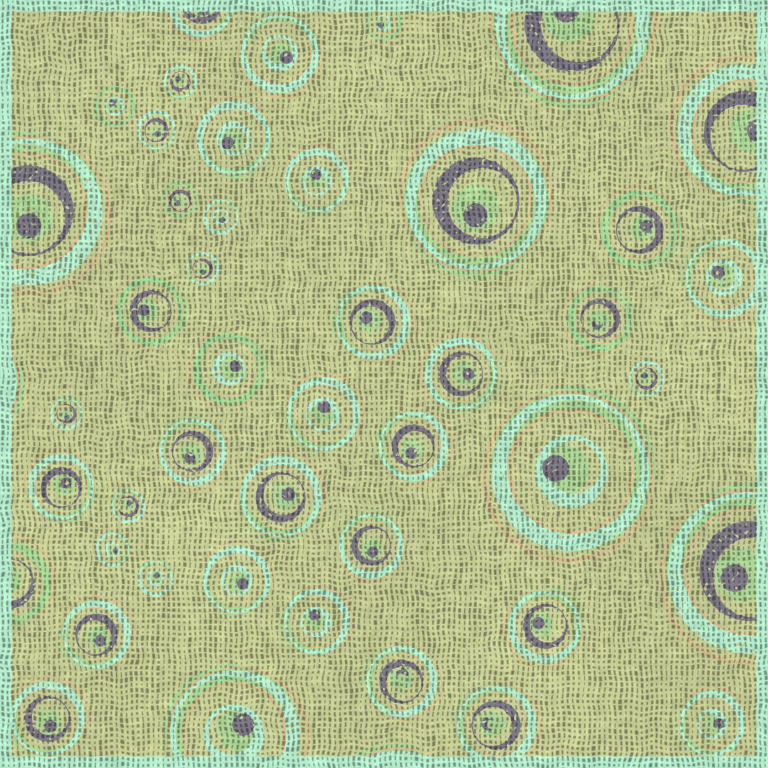
Reproduce this pattern procedurally as a Shadertoy shader.

```glsl
// Scattered eye-like ring motifs printed on coarse olive burlap with a mint border.

const vec3 OLIVE  = vec3(0.765, 0.795, 0.575);
const vec3 MINT   = vec3(0.70, 0.91, 0.79);
const vec3 GREEN  = vec3(0.64, 0.83, 0.58);
const vec3 SALMON = vec3(0.85, 0.70, 0.54);
const vec3 PURPLE = vec3(0.48, 0.46, 0.51);

vec2 hash2(vec2 p) {
    vec3 h = fract(p.xyx * vec3(0.1031, 0.1030, 0.0973));
    h += dot(h, h.yzx + 33.33);
    return fract((h.xx + h.yz) * h.zy);
}

float gradDot(vec2 cell, vec2 corner, vec2 f) {
    return dot(hash2(cell + corner) * 2.0 - 1.0, f - corner);
}

// Gradient noise, roughly -0.6 to 0.6
float noise(vec2 p) {
    vec2 i = floor(p), f = fract(p);
    vec2 u = f * f * (3.0 - 2.0 * f);
    float low  = mix(gradDot(i, vec2(0, 0), f), gradDot(i, vec2(1, 0), f), u.x);
    float high = mix(gradDot(i, vec2(0, 1), f), gradDot(i, vec2(1, 1), f), u.x);
    return mix(low, high, u.y);
}

vec2 direction(float turn) {
    return vec2(cos(6.2832 * turn), sin(6.2832 * turn));
}

float disc(vec2 q, float radius, float soft) {
    return 1.0 - smoothstep(radius - soft, radius + soft, length(q));
}

// Ring whose hole is shifted, so one side is thicker
float crescent(vec2 q, float outer, float inner, vec2 shift, float soft) {
    return disc(q, outer, soft) * (1.0 - disc(q - shift, inner, soft));
}

float thinRing(vec2 q, float radius, float width, float soft) {
    return 1.0 - smoothstep(width - soft, width + soft, abs(length(q) - radius));
}

// Brightness of the cloth: dark gaps between uneven threads
float weave(vec2 p, float pixel) {
    vec2 count = vec2(148.0, 134.0);
    vec2 wobble = vec2(noise(p * vec2(14.0, 40.0)), noise(p * vec2(40.0, 14.0) + 9.0));
    vec2 uv = p * count + wobble * 0.8;
    vec2 id = floor(uv), h = hash2(id + 5.0);
    vec2 size = vec2(0.20, 0.31) + (h - 0.5) * vec2(0.18, 0.26);
    size += 0.16 * vec2(noise(vec2(id.x * 0.7, p.y * 12.0)), noise(vec2(p.x * 12.0, id.y * 0.7)));
    vec2 soft = 0.12 + 0.4 * pixel * count;
    vec2 gap = 1.0 - smoothstep(size - soft, size + soft, abs(fract(uv) - 0.5));
    float threads = noise(vec2(p.x * 30.0, uv.y * 1.3)) + noise(vec2(uv.x * 1.3, p.y * 30.0));
    return 1.03 - 0.40 * gap.x * gap.y + 0.09 * threads;
}

// Subdivided grid: each cell holds one motif, splits in four, or stays bare.
// Gives centre, radius and a seed; radius 0 means bare.
vec4 findMotif(vec2 p) {
    float cell = 0.26;
    for (int level = 0; level < 3; level++) {
        float fl = float(level);
        vec2 id = floor(p / cell);
        vec2 pick = hash2(id + 37.0 * fl + 61.0);
        if (level > 0 && pick.y < 0.13) break;
        if (pick.x < 0.42 + 0.16 * fl) {
            vec2 r = hash2(id + 53.0 * fl + 113.0);
            float radius = 0.5 * cell * mix(0.66, 0.84, r.x);
            vec2 jitter = (hash2(id + 211.0 + fl) * 2.0 - 1.0) * (0.5 * cell - radius * 1.14);
            return vec4((id + 0.5) * cell + jitter, radius, r.y);
        }
        cell *= 0.5;
    }
    return vec4(0.0);
}

// Layers of one motif, q in units of its radius
vec3 paintMotif(vec3 col, vec2 q, float seed, float soft, float wear) {
    vec2 a = hash2(vec2(seed * 91.0, 3.0)), b = hash2(vec2(seed * 57.0, 8.0));
    vec2 lean = direction(a.x), gaze = direction(b.x);
    vec2 kind = hash2(vec2(seed * 73.0, 21.0));
    float ink = smoothstep(-0.42, -0.18, wear);

    // Outer rings
    float green = crescent(q - lean * 0.05, 1.01, 0.80, lean * -0.09, soft);
    col = mix(col, GREEN, green * 0.85 * ink);
    float halo = thinRing(q + lean * 0.07, 1.04, 0.022, soft) + thinRing(q, 0.76, 0.018, soft);
    col = mix(col, SALMON, min(halo, 1.0) * 0.7 * ink);
    float mint = crescent(q + lean * 0.02, 0.97, 0.83, lean * 0.08, soft);
    col = mix(col, kind.x < 0.15 ? GREEN : MINT, mint * ink);

    // Iris
    col = mix(col, GREEN, disc(q - gaze * 0.1, 0.32, soft * 2.0) * 0.8 * ink);
    bool hasInkRing = kind.y < 0.74;
    float iris = crescent(q, 0.60, 0.48, direction(a.y) * 0.09, soft);
    float paleIris = crescent(q, 0.45, 0.33, lean * 0.06, soft);
    col = mix(col, hasInkRing ? PURPLE : MINT, (hasInkRing ? iris : paleIris) * ink);

    // Pupil, sometimes with a bite taken out
    float bite = disc(q - gaze * 0.10, 0.12, soft) * step(0.8, b.y);
    float pupil = disc(q - gaze * 0.2, 0.165, soft) * (1.0 - bite);
    return mix(col, PURPLE, pupil * ink);
}

void mainImage(out vec4 fragColor, in vec2 fragCoord) {
    float pixel = 1.0 / iResolution.y;
    vec2 p = fragCoord * pixel, canvas = iResolution.xy * pixel;
    float wear = noise(p * 190.0);
    vec3 col = OLIVE * (1.0 + 0.05 * noise(p * 5.0));

    // Motifs on a tilted grid
    vec2 t = direction(0.075);
    vec2 g = mat2(t.x, t.y, -t.y, t.x) * (p + 0.37);
    vec4 m = findMotif(g);
    if (m.z > 0.0) {
        vec2 rough = vec2(wear, noise(p * 190.0 + 40.0)) * 0.0016;
        col = paintMotif(col, (g - m.xy + rough) / m.z, m.w, 0.8 * pixel / m.z, wear);
    }

    // Mint border with a worn edge
    vec2 edge = min(p, canvas - p);
    float border = min(edge.x, edge.y) + 0.002 * wear;
    col = mix(MINT, col, smoothstep(0.015 - pixel, 0.015 + pixel, border));

    fragColor = vec4(clamp(col * weave(p, pixel), 0.0, 1.0), 1.0);
}
```
